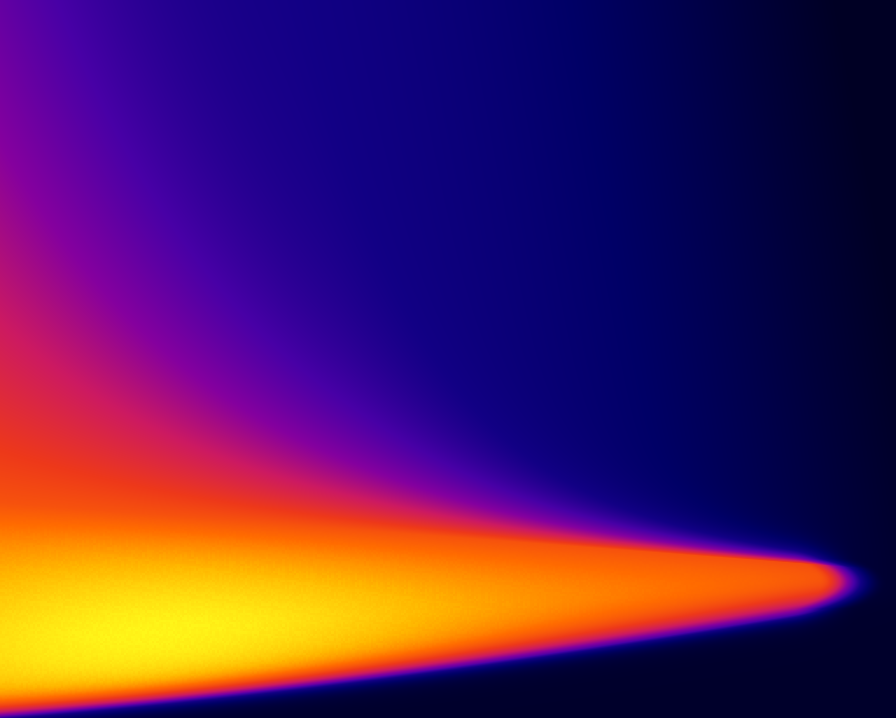
Write a Shadertoy shader that draws this background.

```glsl
// Thermal plume: a hot wedge tapering to the right, glowing up into dark blue.

// Heat palette, evenly spaced from navy black to yellow.
vec3 heatColor(float heat) {
    vec3 stops[11] = vec3[11](
        vec3(0.00, 0.00, 0.08), vec3(0.00, 0.00, 0.23), vec3(0.00, 0.00, 0.40),
        vec3(0.07, 0.00, 0.52), vec3(0.28, 0.00, 0.65), vec3(0.52, 0.00, 0.62),
        vec3(0.80, 0.10, 0.38), vec3(0.93, 0.22, 0.10), vec3(1.00, 0.42, 0.00),
        vec3(1.00, 0.72, 0.00), vec3(1.00, 0.97, 0.10));
    float k = clamp(heat, 0.0, 1.0) * 10.0;
    int i = min(int(k), 9);
    return mix(stops[i], stops[i + 1], k - float(i));
}

float hash(vec2 p) {
    return fract(sin(dot(p, vec2(41.3, 289.1))) * 4375.5);
}

// Cool air, darkening toward a slanted right border.
float ambientHeat(vec2 p) {
    float slant = p.x + 0.15 * (p.y - 0.35);
    return 0.3 - 0.26 * pow(clamp((slant - 0.4) / 0.63, 0.0, 1.0), 1.5);
}

float plumeHeat(vec2 p) {
    float ambient = ambientHeat(p);
    float top = 0.30 - 0.095 * p.x;
    float spine = 0.10 + 0.09 * p.x;

    // Hot core, strongest left of the middle
    float offset = (p.x - 0.17) / 0.38;
    float peak = 0.81 + 0.19 * exp(-offset * offset);
    float depth = clamp((top - p.y) / (top - spine), 0.0, 1.0);
    float heat = mix(0.75, peak, 1.0 - pow(1.0 - depth, 1.6));

    // Glow above the core, much taller on the left
    float reach = 0.62 * exp(-4.3 * p.x);
    float glow = exp(-max(p.y - top, 0.0) / reach);
    heat = ambient + (heat - ambient) * glow;

    // Rounded tip
    float rise = p.y - 0.187;
    float tipX = p.x + 25.0 * min(rise * rise, 0.0012);
    heat = mix(ambient, heat, 1.0 - smoothstep(0.915, 0.99, tipX));

    // Crisp, gently curved lower edge over a dark floor
    float above = p.y - (0.003 + 0.105 * p.x + 0.06 * p.x * p.x);
    float cover = above < 0.0 ? 0.45 * exp(above / 0.01)
                              : 1.0 - 0.55 * exp(-above / 0.02);
    return mix(0.06, heat, cover);
}

void mainImage(out vec4 fragColor, in vec2 fragCoord) {
    vec2 p = fragCoord / iResolution.xy;
    float heat = plumeHeat(p);

    // Faint sensor grain in the hot region
    float grain = hash(floor(p * vec2(384.0, 307.0))) - 0.5;
    heat += 0.012 * grain * smoothstep(0.7, 0.95, heat);
    fragColor = vec4(heatColor(heat), 1.0);
}
```
